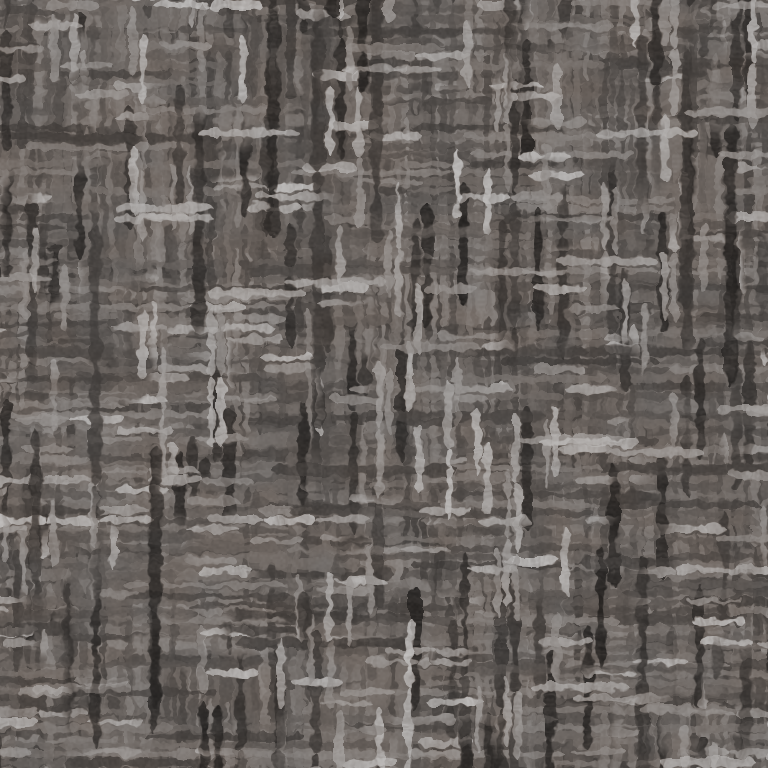
Write a WebGL 2 fragment shader that draws this texture.

```glsl
#version 300 es
precision highp float;
// Coarse woven cloth painted in warm greys: broken, beaded threads run
// along both axes. Each layer splits the plane into lanes, cuts the lanes
// into random segments and paints some of them over the layers below.

#define LANES 66.0        // ground threads across the canvas
#define GROUND_LOW 0.25   // darkest ground tone
#define GROUND_HIGH 0.53  // lightest ground tone
#define DARK_SHARE 0.24   // share of dark warp segments
#define LIGHT_SHARE 0.17  // share of light segments
#define BEADING 0.34      // swelling of a thread along its length
#define WOBBLE 0.0065     // raggedness of the edges
#define DRYNESS 0.38      // paint lost to fine cross streaks
#define GRAIN 0.035       // fine tonal grain
#define WARMTH vec3(0.024, -0.005, -0.024)

uniform vec2 u_resolution;
out vec4 fragColor;

float hash(vec2 p) {
  return fract(sin(dot(p, vec2(127.1, 311.7))) * 43758.5453);
}

float valueNoise(vec2 p) {
  vec2 cell = floor(p), f = fract(p);
  f = f * f * (3.0 - 2.0 * f);
  float low = mix(hash(cell), hash(cell + vec2(1, 0)), f.x);
  float high = mix(hash(cell + vec2(0, 1)), hash(cell + vec2(1, 1)), f.x);
  return mix(low, high, f.y);
}

// Paints one layer of threads; p.x runs across them and p.y along them.
float paintThreads(float tone, vec2 p, float lanes, float segmentLength,
                   float share, vec2 toneRange, float seed) {
  float x = p.x * lanes;
  float lane = floor(x);
  float along = p.y / segmentLength + 9.0 * hash(vec2(lane, seed));
  vec2 id = vec2(lane + 17.0 * seed, floor(along));

  // Segments gather in clumps
  float clump = valueNoise(p * vec2(9.0, 5.0) + seed * 13.7);
  float density = share * mix(0.35, 1.65, smoothstep(0.25, 0.75, clump));
  float present = smoothstep(0.0, 0.05, density - hash(id));

  // Beaded width with rounded ends
  float bead = valueNoise(vec2(lane * 7.0 + seed, p.y * lanes * 0.95));
  float radius = mix(0.3, 0.46, hash(id + 3.3)) + BEADING * (bead - 0.55);
  float t = fract(along);
  float toEnd = min(t, 1.0 - t) * segmentLength * lanes;
  radius *= sqrt(clamp(toEnd * 1.6, 0.0, 1.0));
  float offset = fract(x) - 0.5 - 0.16 * (hash(id + 5.1) - 0.5);
  float soft = max(0.09, 0.8 * lanes / u_resolution.y);
  float cover = 1.0 - smoothstep(-soft, soft, abs(offset) - radius);

  // Dry brush streaks and uneven paint along the segment
  float streak = valueNoise(p * vec2(70.0, 330.0) + seed);
  float load = valueNoise(vec2(lane * 3.0, p.y * 38.0) + seed);
  float opacity = 1.0 - DRYNESS * (0.5 * streak + 0.7 * (1.0 - load));
  float paint = mix(toneRange.x, toneRange.y, hash(id + 8.7));
  return mix(tone, paint, cover * present * opacity);
}

void main() {
  vec2 uv = gl_FragCoord.xy / u_resolution.y;

  // Ragged edges from two scales of warp
  vec2 coarse = vec2(valueNoise(uv * 85.0), valueNoise(uv * 85.0 + 41.0));
  vec2 fine = vec2(valueNoise(uv * 230.0), valueNoise(uv * 230.0 + 67.0));
  vec2 warp = uv + WOBBLE * (coarse - 0.5 + 0.45 * (fine - 0.5));
  vec2 warpYarn = warp, weftYarn = warp.yx;

  // Ground cloth
  vec2 ground = vec2(GROUND_LOW, GROUND_HIGH);
  float tone = mix(0.32, 0.47, valueNoise(uv * 8.0));
  for (int i = 0; i < 3; i++) {
    float k = float(i);
    float lanes = LANES * (0.8 + 0.25 * k);
    tone = paintThreads(tone, warpYarn, lanes, 0.17, 0.6, ground, 1.0 + k);
    tone = paintThreads(tone, weftYarn, lanes, 0.21, 0.55, ground, 5.0 + k);
  }

  // Light and dark accents, with weft and warp taking turns on top
  vec2 dark = vec2(0.13, 0.25), light = vec2(0.54, 0.76);
  tone = paintThreads(tone, warpYarn, 62.0, 0.16, DARK_SHARE, dark, 11.0);
  tone = paintThreads(tone, weftYarn, 76.0, 0.07, LIGHT_SHARE, light, 12.0);
  tone = paintThreads(tone, weftYarn, 58.0, 0.24, 0.14, vec2(0.24, 0.34), 13.0);
  tone = paintThreads(tone, warpYarn, 78.0, 0.09, LIGHT_SHARE * 0.8, light, 14.0);
  tone = paintThreads(tone, warpYarn, 52.0, 0.34, DARK_SHARE * 0.55, dark, 15.0);
  tone = paintThreads(tone, weftYarn, 72.0, 0.13, LIGHT_SHARE * 0.5, light, 16.0);

  // Grain and a warm tint that fades in the darks and lights
  tone += GRAIN * (valueNoise(uv * 300.0) - 0.5);
  float tint = 1.0 - 2.2 * abs(tone - 0.42);
  tint *= mix(0.65, 1.2, valueNoise(warp * vec2(26.0, 34.0) + 90.0));
  fragColor = vec4(clamp(tone + WARMTH * tint, 0.0, 1.0), 1.0);
}
```
